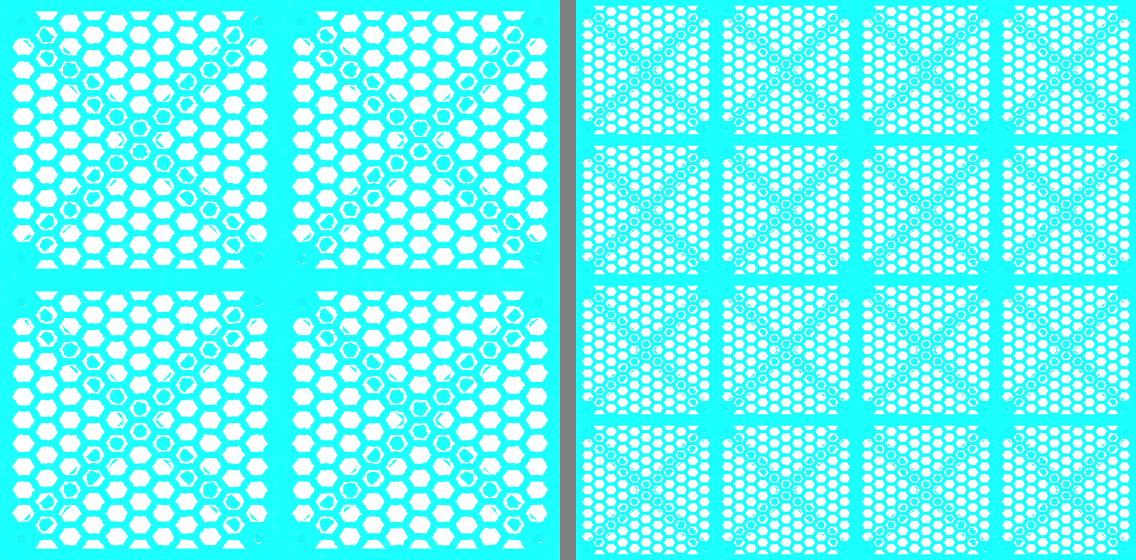
Left: one tile. Right: repeated 2 by 2.
Give the GLSL for this pattern, as a WebGL 2 fragment shader.

```glsl
#version 300 es
precision highp float;
// Four cyan vent panels pierced by white hexagons, each crossed by a diagonal brace.

uniform vec2 u_resolution;
out vec4 fragColor;

float hash(vec2 p) {
    vec3 q = fract(vec3(p.xyx) * vec3(0.1031, 0.1030, 0.0973));
    q += dot(q, q.yzx + 33.33);
    return fract((q.x + q.y) * q.z);
}

// Value noise that wraps after a whole number of cells
float wrapNoise(vec2 uv, vec2 cells) {
    vec2 p = uv * cells;
    vec2 i = floor(p), f = fract(p);
    f = f * f * (3.0 - 2.0 * f);
    vec2 a = mod(i, cells), b = mod(i + 1.0, cells);
    return mix(mix(hash(a), hash(vec2(b.x, a.y)), f.x),
               mix(hash(vec2(a.x, b.y)), hash(b), f.x), f.y);
}

// Flat-topped hexagon, stretched sideways so columns and rows share one pitch
float hexagon(vec2 p, float inradius) {
    p = abs(p) * vec2(0.866, 1.0);
    return max(p.y, dot(p, vec2(0.866, 0.5))) - inradius;
}

void main() {
    vec2 uv = gl_FragCoord.xy / u_resolution;
    vec2 panel = floor(uv * 2.0);
    vec2 p = (fract(uv * 2.0) - 0.5) * 384.0;   // each panel spans 384 units
    float soft = max(0.9, 540.0 / min(u_resolution.x, u_resolution.y));

    // Staggered cells, 32 units apart both ways
    float column = floor(p.x / 32.0 + 0.5);
    float shift = 16.0 * (1.0 - mod(abs(column), 2.0));
    vec2 center = vec2(column * 32.0, floor((p.y - shift) / 32.0 + 0.5) * 32.0 + shift);
    vec2 local = p - center;
    float cellSeed = hash(center + panel * 409.0 + 500.0);

    // Ragged edges
    float rough = wrapNoise(uv, vec2(256.0)) - 0.5;

    // Openings, cut straight at the top and bottom, absent at the corners
    float opening = hexagon(local, 11.5) + rough * 1.6;
    opening = max(opening, abs(p.y) - 176.3);
    bool solid = abs(column) > 5.5 || (abs(column) > 4.5 && abs(center.y) > 140.0);
    if (solid) opening = 20.0;

    // Brace behind the openings shows as a disc, clipped to the diagonal band
    float disc = length(local) - mix(9.0, 10.0, cellSeed) + rough * 2.6;
    float band = abs(abs(p.x) - abs(p.y)) * 0.7071 - 16.3;
    float brace = max(disc, band + rough);

    float white = smoothstep(soft, -soft, max(opening, -brace));

    // Faint corner screws with broken white flecks on their rims
    vec2 screwPos = abs(p) - 162.7;
    float screw = length(screwPos) - 6.3;
    float screwSeed = hash(panel * 7.0 + sign(p) + 20.0);
    float fleck = smoothstep(0.68, 0.82, wrapNoise(uv + screwSeed, vec2(200.0)));
    white = max(white, fleck * smoothstep(1.4, 0.2, abs(screw + rough * 2.0)) * screwSeed);

    // Cyan surface with slight mottling
    vec3 cyan = vec3(0.10, 1.0, 1.0);
    cyan.r += 0.06 * smoothstep(0.70, 0.95, wrapNoise(uv, vec2(150.0, 100.0)));
    cyan = mix(cyan, vec3(0.06, 0.96, 0.98), 0.7 * smoothstep(soft, -soft, screw + rough));

    fragColor = vec4(mix(cyan, vec3(1.0), white), 1.0);
}
```
